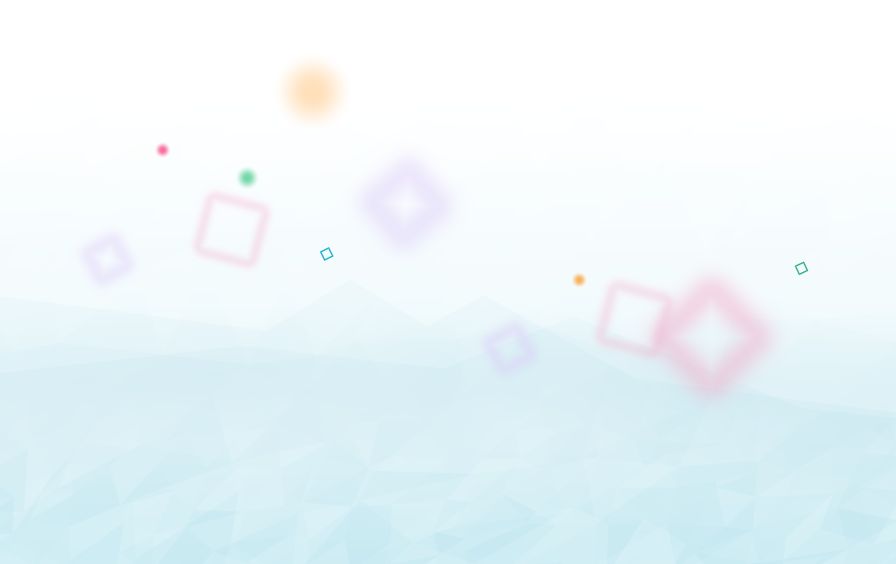
Give the GLSL for this background, as a WebGL 1 fragment shader.

```glsl
precision highp float;
// Pale low-poly water fading up into white, with soft coloured shapes above it.
// Two jittered triangle meshes shade the gradient; faceted ridges form the horizon,
// and blurred square rings, round glows and small outlines float on top.

uniform vec2 u_resolution;

// All lengths are fractions of the canvas width.
const vec3 DEEP = vec3(0.805, 0.925, 0.953);
const vec3 SHALLOW = vec3(0.872, 0.947, 0.967);
const vec3 MIST = vec3(0.957, 0.985, 0.993);
const vec3 FACET_TINT = vec3(1.0, 0.48, 0.34);
const vec3 PINK = vec3(0.945, 0.69, 0.80);
const vec3 LILAC = vec3(0.86, 0.80, 0.97);
const vec3 PEACH = vec3(1.0, 0.85, 0.67);
const vec3 ROSE = vec3(0.98, 0.36, 0.58);
const vec3 GREEN = vec3(0.40, 0.83, 0.62);
const vec3 AMBER = vec3(0.98, 0.66, 0.28);
const vec3 TEAL = vec3(0.12, 0.70, 0.81);
const vec3 JADE = vec3(0.20, 0.70, 0.50);
const vec2 COARSE_CELL = vec2(0.085, 0.062);
const vec2 FINE_CELL = vec2(0.044, 0.036);
const float JITTER = 0.85;
const float FACET_CONTRAST = 0.062;
const float STROKE = 0.0008;

vec2 hash2(vec2 p) {
  vec3 q = fract(p.xyx * vec3(0.1031, 0.1030, 0.0973));
  q += dot(q, q.yzx + 33.33);
  return fract((q.xx + q.yz) * q.zy);
}

float cross2(vec2 a, vec2 b) { return a.x * b.y - a.y * b.x; }

float lineSide(vec2 p, vec2 a, vec2 b) {
  return cross2(b - a, p - a) / max(length(b - a), 0.001);
}

vec2 meshPoint(vec2 cell) { return cell + JITTER * (hash2(cell + 17.0) - 0.5); }

// Weighted sum of (shade, centroid height, coverage).
vec3 triangle(vec2 p, vec2 a, vec2 b, vec2 c, float shade, float soft) {
  float turn = sign(cross2(b - a, c - a));
  float d = turn * lineSide(p, a, b);
  d = min(d, turn * lineSide(p, b, c));
  d = min(d, turn * lineSide(p, c, a));
  float cover = smoothstep(-soft, soft, d);
  return cover * vec3(shade, (a.y + b.y + c.y) / 3.0, 1.0);
}

// Returns the facet's shade in -0.5..0.5 and its centre height.
vec2 facets(vec2 p, vec2 size, float pixel) {
  vec2 q = p / size;
  float soft = 0.7 * pixel / size.y;
  vec3 sum = vec3(0.0);
  for (int j = -1; j <= 1; j++) {
    for (int i = -1; i <= 1; i++) {
      vec2 cell = floor(q) + vec2(float(i), float(j));
      vec2 a = meshPoint(cell);
      vec2 b = meshPoint(cell + vec2(1.0, 0.0));
      vec2 c = meshPoint(cell + vec2(1.0, 1.0));
      vec2 d = meshPoint(cell + vec2(0.0, 1.0));
      vec2 shade = hash2(cell + 71.0) - 0.5;
      sum += triangle(q, a, b, c, shade.x, soft);
      sum += triangle(q, a, c, d, shade.y, soft);
    }
  }
  sum.xy /= max(sum.z, 0.001);
  return vec2(sum.x, sum.y * size.y);
}

vec3 waterGradient(float y) {
  vec3 col = mix(DEEP, SHALLOW, smoothstep(-0.02, 0.20, y));
  col = mix(col, MIST, smoothstep(0.19, 0.31, y));
  return mix(col, vec3(1.0), smoothstep(0.30, 0.54, y));
}

float tent(float x, vec2 peak, float slope) { return peak.y - slope * abs(x - peak.x); }

float below(float y, float ridge, float pixel) {
  return smoothstep(pixel, -pixel, y - ridge) * smoothstep(ridge - 0.13, ridge, y);
}

float boxDistance(vec2 p, float halfSide, float angle) {
  float c = cos(angle), s = sin(angle);
  vec2 q = abs(vec2(c * p.x + s * p.y, c * p.y - s * p.x)) - halfSide;
  return length(max(q, 0.0)) + min(max(q.x, q.y), 0.0);
}

float softRing(vec2 p, float halfSide, float angle, float blur) {
  float round = 0.25 * halfSide;
  float d = (boxDistance(p, halfSide - round, angle) - round) / blur;
  return exp(-d * d);
}

float outline(vec2 p, float halfSide, float angle, float pixel) {
  return clamp(0.5 - (abs(boxDistance(p, halfSide, angle)) - STROKE) / pixel, 0.0, 1.0);
}

float glow(vec2 p, float radius) { return smoothstep(radius, 0.1 * radius, length(p)); }

void main() {
  vec2 p = gl_FragCoord.xy / u_resolution.x;
  float pixel = 1.0 / u_resolution.x;

  // Faceted water
  vec2 coarse = facets(p, COARSE_CELL, pixel);
  vec2 fine = facets(p, FINE_CELL, pixel);
  vec3 col = waterGradient(mix(p.y, coarse.y, 0.3));
  float shade = 0.55 * coarse.x + 0.6 * fine.x * smoothstep(0.26, 0.08, p.y);
  float depth = 0.06 + 0.94 * smoothstep(0.30, 0.02, p.y);
  col += FACET_TINT * shade * FACET_CONTRAST * depth;

  // Horizon ridges
  float back = max(tent(p.x, vec2(0.391, 0.318), 0.62), tent(p.x, vec2(0.0, 0.299), 0.13));
  back = max(back, tent(p.x, vec2(0.54, 0.300), 0.55));
  float front = max(tent(p.x, vec2(0.27, 0.243), 0.11), tent(p.x, vec2(0.64, 0.276), 0.40));
  col -= FACET_TINT * 0.024 * below(p.y, back, pixel);
  col -= FACET_TINT * 0.022 * below(p.y, front, pixel);

  // Blurred square rings
  col = mix(col, LILAC, 0.40 * softRing(p - vec2(0.120, 0.340), 0.017, 0.50, 0.010));
  col = mix(col, PINK, 0.32 * softRing(p - vec2(0.2585, 0.373), 0.032, -0.26, 0.0065));
  col = mix(col, LILAC, 0.45 * softRing(p - vec2(0.453, 0.402), 0.027, 0.70, 0.019));
  col = mix(col, LILAC, 0.42 * softRing(p - vec2(0.569, 0.240), 0.018, 0.50, 0.009));
  col = mix(col, PINK, 0.32 * softRing(p - vec2(0.708, 0.273), 0.032, -0.26, 0.0075));
  col = mix(col, PINK, 0.48 * softRing(p - vec2(0.794, 0.253), 0.039, 0.78, 0.019));

  // Round glows
  col = mix(col, PEACH, 0.82 * glow(p - vec2(0.349, 0.527), 0.047));
  col = mix(col, ROSE, 0.90 * glow(p - vec2(0.1816, 0.462), 0.0095));
  col = mix(col, GREEN, 0.90 * glow(p - vec2(0.276, 0.431), 0.0140));
  col = mix(col, AMBER, 0.90 * glow(p - vec2(0.6465, 0.317), 0.0095));

  // Small outlined squares
  col = mix(col, TEAL, outline(p - vec2(0.3646, 0.346), 0.005, 0.46, pixel));
  col = mix(col, JADE, outline(p - vec2(0.8945, 0.330), 0.005, 0.44, pixel));

  gl_FragColor = vec4(clamp(col, 0.0, 1.0), 1.0);
}
```
